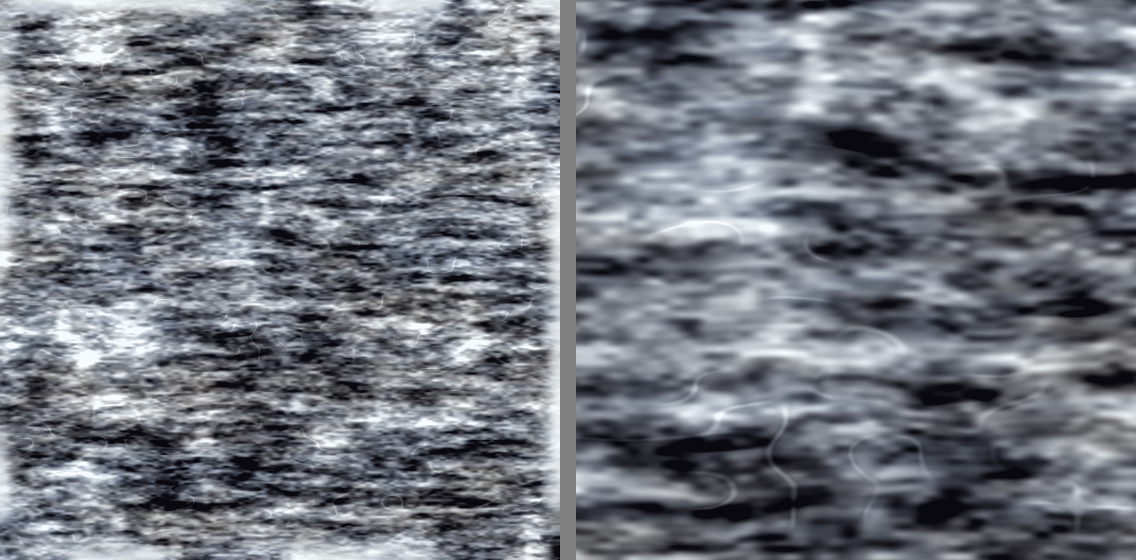
Left: the whole. Right: its middle third, enlarged.
A three.js fragment shader for this texture:

```glsl
// Draws weathered grey horizontal streaks with dark dashes, pale blotches and worn borders.
#define CONTRAST 1.08
#define BRIGHTNESS 0.485
#define STREAK_WAVE 0.007
#define RAGGED_EDGE 0.022
#define DASH_DEPTH 0.34
#define BLOTCH_GAIN 0.34
#define BORDER_WIDTH 0.045
#define TINT_AMOUNT 0.05
#define INK_COLOR vec3(0.035, 0.03, 0.055)
#define PAPER_COLOR vec3(0.96, 0.985, 0.995)

varying vec2 vUv;

float hash(vec2 p) {
  vec3 q = fract(vec3(p.xyx) * 0.1031);
  q += dot(q, q.yzx + 33.33);
  return fract((q.x + q.y) * q.z);
}

// Smooth noise along one row, shifted at random so that rows do not line up.
float rowNoise(float x, float row, float seed) {
  x += 17.0 * hash(vec2(row, seed + 5.0));
  float cell = floor(x);
  float t = smoothstep(0.0, 1.0, x - cell);
  vec2 key = vec2(cell, row + seed * 37.0);
  return mix(hash(key), hash(key + vec2(1.0, 0.0)), t);
}

// Streaks along x, with values from 0 to 1.
float streaks(vec2 p, vec2 frequency, float seed) {
  p *= frequency;
  float row = floor(p.y);
  float t = smoothstep(0.0, 1.0, p.y - row);
  return mix(rowNoise(p.x, row, seed), rowNoise(p.x, row + 1.0, seed), t);
}

float centered(vec2 p, vec2 frequency, float seed) {
  return streaks(p, frequency, seed) - 0.5;
}

// Sum of streak layers from long and broad to short and thin.
float streakLayers(vec2 p) {
  float sum = 0.0;
  float weight = 0.47;
  vec2 frequency = vec2(9.0, 66.0);
  for (int i = 0; i < 4; i++) {
    sum += weight * centered(p, frequency, 3.0 + float(i));
    frequency *= vec2(2.2, 1.55);
    weight *= 0.9;
  }
  return sum;
}

// Pale wear that comes and goes along the four borders.
float borderWear(vec2 uv, float ragged) {
  vec2 inset = min(uv, 1.0 - uv);
  float edge = min(inset.x, inset.y) + ragged * 0.6;
  float patches = smoothstep(0.3, 0.65, streaks(uv, vec2(8.0), 21.0));
  return patches * (1.0 - smoothstep(0.0, BORDER_WIDTH, edge));
}

void main() {
  vec2 uv = vUv;

  // Bend the streaks and fray the upright blocks.
  float wave = centered(uv, vec2(9.0, 14.0), 1.0)
             + 0.4 * centered(uv, vec2(30.0, 40.0), 2.0);
  vec2 bent = uv + vec2(0.0, STREAK_WAVE * wave);
  float ragged = RAGGED_EDGE * centered(uv, vec2(14.0, 95.0), 9.0);
  vec2 frayed = uv + vec2(ragged, 0.0);

  // Broad light and shade, in patches and upright blocks.
  float patches = centered(frayed, vec2(4.5, 5.5), 10.0);
  float blocks = centered(frayed.yx, vec2(7.0, 16.0), 11.0);
  float tone = BRIGHTNESS + 0.30 * patches + 0.27 * blocks;
  tone += CONTRAST * streakLayers(bent);

  // Thin pale scratches.
  float ridge = abs(centered(bent, vec2(24.0, 48.0), 12.0));
  float sparse = smoothstep(0.5, 0.8, streaks(uv, vec2(18.0, 30.0), 13.0));
  tone += 0.16 * sparse * (1.0 - smoothstep(0.0, 0.07, ridge));

  // Dark dashes, mostly in the shaded patches.
  float dash = smoothstep(0.7, 0.88, streaks(bent, vec2(11.0, 62.0), 14.0));
  tone -= DASH_DEPTH * dash * clamp(0.55 - patches - blocks, 0.0, 1.0);

  // Soft pale blotches, taller than wide.
  float blotch = smoothstep(0.74, 0.98, streaks(frayed.yx, vec2(11.0, 19.0), 15.0));
  tone += BLOTCH_GAIN * blotch;
  tone = mix(tone, 0.97, 0.85 * borderWear(uv, ragged));

  // Cool grey ramp with faint warm and blue stains.
  vec3 color = mix(INK_COLOR, PAPER_COLOR, clamp(tone, 0.0, 1.0));
  float stain = centered(frayed, vec2(7.0, 13.0), 16.0)
              + 0.7 * centered(bent, vec2(25.0, 80.0), 17.0);
  float midtone = 4.0 * clamp(tone * (1.0 - tone), 0.0, 0.25);
  color += midtone * (TINT_AMOUNT * stain * vec3(0.8, 0.1, -0.9) + vec3(-0.005, 0.003, 0.018));
  gl_FragColor = vec4(clamp(color, 0.0, 1.0), 1.0);
}
```
